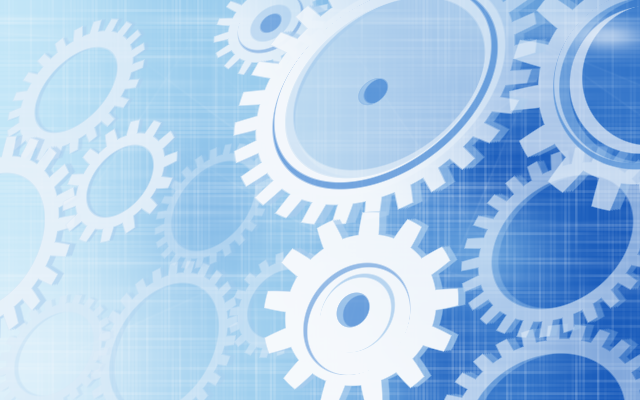
Reproduce this background procedurally as a Shadertoy shader.

```glsl
const float TAU = 6.2831853;
const vec3 PAPER = vec3(.97, .98, .99);
const vec3 SKY = vec3(.60, .80, .93);
const vec3 AZURE = vec3(.27, .53, .83);
const vec3 DEEP = vec3(.04, .30, .70);
const vec3 SHADE = vec3(.66, .80, .93);

float hash(float n) { return fract(sin(n * 127.1) * 43758.5); }

// Smooth coverage; unit is the length of one distance step
float cover(float d, float unit) {
  return clamp(.5 - d * unit * iResolution.y / 1.4, 0., 1.);
}

// Maps a tilted ellipse onto the unit circle
vec2 toCircle(vec2 p, vec2 center, vec2 radii, float tilt) {
  p -= center;
  vec2 axis = vec2(cos(tilt), sin(tilt));
  return vec2(dot(p, axis), dot(p, vec2(-axis.y, axis.x))) / radii;
}

// Toothed unit wheel with an open middle
float wheelDist(vec2 q, float teeth, float tip, float hole) {
  float r = length(q);
  float wave = abs(fract(atan(q.y, q.x) * teeth / TAU) - .5) * 2.;
  float flank = (wave - .56 + (r - 1.) * .7) * .5 * TAU / teeth * r;
  return max(min(r - 1., max(r - tip, flank)), hole - r);
}

// Thick wheel; opacity runs from x to y along the long axis
void gear(inout vec3 col, vec2 p, vec2 center, vec2 radii, float tilt,
          float teeth, float tip, float hole, vec2 opacity) {
  vec2 q = toCircle(p, center, radii, tilt);
  float face = wheelDist(q, teeth, tip, hole);
  float side = face;
  for (float i = 1.; i <= 4.; i++) {
    vec2 shift = vec2(.025, .003) * radii.y * i;
    side = min(side, wheelDist(toCircle(p, center + shift, radii, tilt), teeth, tip, hole));
  }
  float alpha = mix(opacity.x, opacity.y, smoothstep(-.7, 1., q.x));
  col = mix(col, SHADE, cover(side, radii.y) * alpha * .8);
  col = mix(col, PAPER, cover(face, radii.y) * alpha);
}

void disc(inout vec3 col, vec2 p, vec2 center, vec2 radii, float tilt, vec3 tint, float alpha) {
  float d = length(toCircle(p, center, radii, tilt)) - 1.;
  col = mix(col, tint, cover(d, radii.y) * alpha);
}

// Sliver between an ellipse and its shifted, smaller copy
void crescent(inout vec3 col, vec2 p, vec2 center, vec2 radii, float tilt,
              vec2 shift, vec3 tint, float alpha) {
  float outer = length(toCircle(p, center, radii, tilt)) - 1.;
  float inner = length(toCircle(p, center + shift, radii * .965, tilt)) - 1.;
  col = mix(col, tint, cover(max(outer, -inner), radii.y) * alpha);
}

void glow(inout vec3 col, vec2 p, vec2 center, vec2 size, vec3 tint, float alpha) {
  vec2 d = (p - center) / size;
  col = mix(col, tint, alpha * exp(-dot(d, d)));
}

// Broken parallel threads
float threads(float across, float along, float count) {
  float seed = hash(floor(across * count) + count);
  float fade = .5 + .5 * sin(along * (4. + 9. * seed) + seed * 40.);
  return (1. - smoothstep(.15, .5, abs(fract(across * count) - .5))) * fade * seed;
}

// Long light streaks at scattered angles
float streaks(vec2 p) {
  float sum = 0.;
  for (float i = 0.; i < 18.; i++) {
    vec2 hub = vec2(hash(i + 3.) * 1.6, hash(i + 31.));
    vec2 q = toCircle(p, hub, vec2(1), hash(i + 57.) * TAU);
    float beam = cover(abs(q.y) - .001, .5) + .35 * cover(-q.y, 1.) * exp(-abs(q.y) * 22.);
    sum += beam * exp(-q.x * q.x * 16.);
  }
  return sum;
}

void mainImage(out vec4 fragColor, in vec2 fragCoord) {
  vec2 p = fragCoord / iResolution.y;
  p.x += .8 - .5 * iResolution.x / iResolution.y;

  // Backdrop
  vec3 col = mix(vec3(.76, .90, .97), SKY, smoothstep(0., .55, p.x));
  col = mix(col, AZURE, smoothstep(.65, 1.2, p.x));
  col = mix(col, DEEP, .75 * smoothstep(1.1, 1.55, p.x));
  glow(col, p, vec2(.05, .08), vec2(.42, .3), PAPER, .5);
  glow(col, p, vec2(.54, .48), vec2(.16, .2), AZURE, .25);
  glow(col, p, vec2(1.27, .58), vec2(.16, .14), DEEP, .7);
  glow(col, p, vec2(1.12, .1), vec2(.13, .18), DEEP, .5);
  glow(col, p, vec2(1.22, .38), vec2(.13, .1), SKY, .4);
  glow(col, p, vec2(1.35, 1), vec2(.25, .12), SKY, .5);
  float weave = threads(p.y, p.x, 95.) + threads(p.x, p.y, 110.) + .6 * threads(p.y, p.x, 31.);
  float rays = streaks(p);
  col = mix(col, PAPER, min(.16 * weave + .09 * rays, .5));

  // Faint far wheels
  gear(col, p, vec2(.135, .115), vec2(.145, .10), .87, 22., 1.16, .82, vec2(.32));
  gear(col, p, vec2(.41, .13), vec2(.205, .138), 1.02, 26., 1.15, .86, vec2(.38));
  gear(col, p, vec2(.533, .485), vec2(.152, .098), .87, 24., 1.18, .85, vec2(.27));
  gear(col, p, vec2(.70, .24), vec2(.125, .09), .87, 18., 1.2, .77, vec2(.35));
  gear(col, p, vec2(1.365, -.06), vec2(.25, .20), .5, 26., 1.17, .83, vec2(.55, .35));
  gear(col, p, vec2(1.406, .395), vec2(.235, .17), .7, 26., 1.2, .84, vec2(.48, .35));

  // Bright rings on the left
  gear(col, p, vec2(.19, .775), vec2(.18, .10), .82, 22., 1.2, .72, vec2(.6));
  gear(col, p, vec2(-.03, .396), vec2(.23, .156), 1.05, 22., 1.23, .8, vec2(.7));
  gear(col, p, vec2(.30, .547), vec2(.14, .086), .87, 14., 1.28, .75, vec2(.7));

  // Upper right wheel
  vec2 hub = vec2(1.61, .80);
  disc(col, p, hub, vec2(.235, .21), .7, AZURE, .5);
  gear(col, p, hub, vec2(.275, .25), .7, 16., 1.27, .8, vec2(.52, .38));
  crescent(col, p, hub, vec2(.19, .18), .7, vec2(.025, .014), PAPER, .65);
  crescent(col, p, hub, vec2(.235, .215), .7, vec2(-.006, .008), AZURE, .7);
  glow(col, p, vec2(1.52, .91), vec2(.09, .035), PAPER, .6);

  // Small top wheel
  hub = vec2(.677, .942);
  gear(col, p, hub, vec2(.12, .083), .66, 18., 1.32, 0., vec2(.75, .5));
  crescent(col, p, hub, vec2(.092, .062), .66, vec2(-.004, .005), AZURE, .45);
  disc(col, p, hub, vec2(.058, .037), .66, SHADE, .6);
  disc(col, p, hub, vec2(.03, .019), .66, AZURE, .6);

  // Great wheel
  hub = vec2(.963, .781);
  disc(col, p, hub, vec2(.34, .22), .66, vec3(.80, .88, .95), .68);
  gear(col, p, hub, vec2(.365, .24), .66, 28., 1.17, .77, vec2(.94, .42));
  crescent(col, p, hub, vec2(.318, .206), .66, vec2(-.006, .008), AZURE, .75);
  crescent(col, p, hub, vec2(.282, .185), .66, vec2(.012), PAPER, .5);
  hub = vec2(.933, .771);
  disc(col, p, hub, vec2(.041, .027), .66, AZURE, .8);
  crescent(col, p, hub, vec2(.041, .027), .66, vec2(.012, .002), SHADE, .8);

  // Front wheel
  gear(col, p, vec2(.902, .225), vec2(.2, .178), .8, 13., 1.29, 0., vec2(.97, .92));
  crescent(col, p, vec2(.892, .203), vec2(.15, .122), .9, vec2(.005, -.006), AZURE, .55);
  crescent(col, p, vec2(.894, .218), vec2(.105, .085), .9, vec2(-.006), SHADE, .8);
  hub = vec2(.883, .225);
  disc(col, p, hub, vec2(.046, .037), .9, AZURE, .8);
  crescent(col, p, hub, vec2(.046, .037), .9, vec2(.014, -.004), SHADE, .8);

  // Light veil
  col = mix(col, PAPER, min(.04 * weave + .02 * rays, .16));
  fragColor = vec4(col, 1);
}
```
